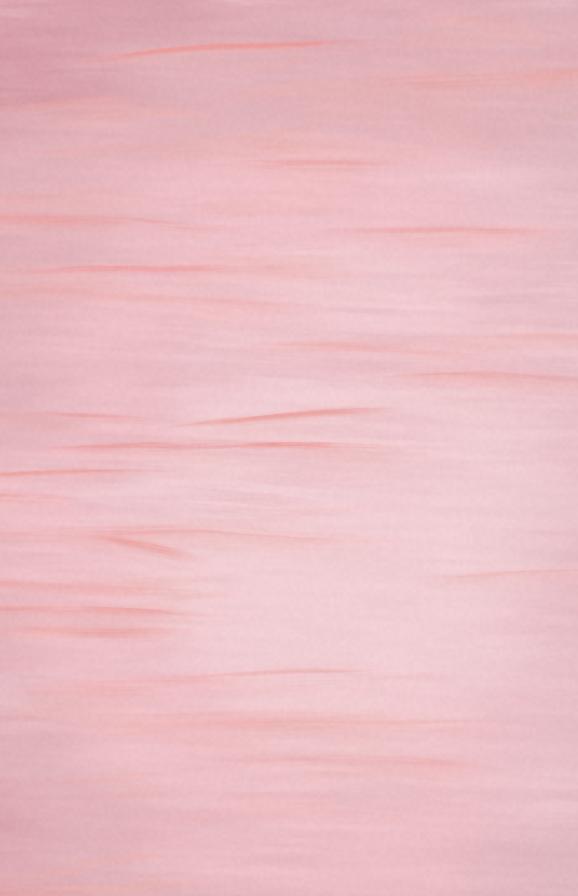
This texture is drawn by a Shadertoy shader. Its source:

```glsl
const vec3 PALE_PINK = vec3(0.945, 0.808, 0.828);
const vec3 ROSE = vec3(0.935, 0.755, 0.785);
const vec3 DUSTY_ROSE = vec3(0.882, 0.700, 0.732);
const vec3 DEEP_ROSE = vec3(0.840, 0.610, 0.650);
const vec3 MAUVE = vec3(0.875, 0.735, 0.765);
const vec3 CORAL = vec3(0.920, 0.580, 0.580);
const vec3 PEACH = vec3(0.930, 0.690, 0.660);
const int STROKES = 32;

float hash(vec2 p) {
    vec3 q = fract(vec3(p.xyx) * 0.1031);
    q += dot(q, q.yzx + 33.33);
    return fract((q.x + q.y) * q.z);
}

float noise(vec2 p) {
    vec2 cell = floor(p);
    vec2 f = fract(p);
    f = f * f * (3.0 - 2.0 * f);
    float low = mix(hash(cell), hash(cell + vec2(1, 0)), f.x);
    float high = mix(hash(cell + vec2(0, 1)), hash(cell + vec2(1, 1)), f.x);
    return mix(low, high, f.y);
}

float fbm(vec2 p) {
    float sum = 0.0;
    float gain = 0.533;
    for (int i = 0; i < 4; i++) {
        sum += gain * noise(p);
        p = p * 2.03 + 17.7;
        gain *= 0.5;
    }
    return sum;
}

// Tapered, bent brush mark with a crisp upper edge and a soft lower one
float brushStroke(vec2 p, vec2 centre, float halfLength, float width,
                  float slope, float bend, float seed) {
    float t = (p.x - centre.x) / halfLength;
    float wobble = 0.006 * (noise(vec2(p.x * 9.0, seed)) - 0.5);
    float y = p.y - centre.y - slope * t + bend * t * t - wobble;
    float w = width * (0.4 + 0.6 * max(0.0, 1.0 - t * t));
    w *= y > 0.0 ? 0.65 : 1.35;
    float body = exp(-y * y / (w * w));
    float ends = 1.0 - smoothstep(0.25, 1.0, abs(t));
    float bristles = fbm(vec2(p.x * 12.0 + seed, y * 230.0 + seed));
    return body * ends * (0.15 + 1.25 * smoothstep(0.22, 0.72, bristles));
}

// Pink ground: pale in the middle, dusky towards the borders
vec3 washColor(vec2 uv, vec2 p) {
    float cloud = fbm(p * vec2(2.6, 5.0) + 3.0) - 0.5;
    float streak = fbm(vec2(p.x * 2.5, (p.y + 0.05 * p.x) * 26.0) + 40.0) - 0.5;
    float d = length((uv - vec2(0.62, 0.43)) * vec2(0.82, 1.15));
    float shade = smoothstep(0.08, 0.86, d) + 0.34 * cloud + 0.38 * streak;
    vec3 color = mix(PALE_PINK, ROSE, smoothstep(0.06, 0.34, shade));
    color = mix(color, DUSTY_ROSE, smoothstep(0.44, 0.74, shade));
    color = mix(color, DEEP_ROSE, smoothstep(0.78, 1.10, shade));
    float rightEdge = smoothstep(0.70, 1.15, uv.x + 0.2 * cloud);
    return mix(color, MAUVE, 0.5 * rightEdge);
}

// Dry-brushed hairs gathered in patches; seed picks the layer
float dryBrush(vec2 p, float tilt, float seed) {
    float patches = smoothstep(0.46, 0.70, fbm(p * vec2(2.8, 9.0) + seed));
    float sag = tilt * p.x + 0.012 * noise(p * vec2(5.0, 7.0) + seed);
    float hairs = fbm(vec2(p.x * 7.0, (p.y + sag) * 95.0) + seed);
    return patches * smoothstep(0.38, 0.66, hairs);
}

void mainImage(out vec4 fragColor, in vec2 fragCoord) {
    vec2 uv = fragCoord / iResolution.xy;
    vec2 p = fragCoord / iResolution.y;
    float aspect = iResolution.x / iResolution.y;
    vec3 color = washColor(uv, p);

    // Feathered layers of peach, dusty and pale paint
    float leftBias = 1.0 - 0.7 * smoothstep(0.35, 0.9, uv.x);
    color = mix(color, PEACH, 0.52 * leftBias * dryBrush(p, -0.04, 71.0));
    color = mix(color, DUSTY_ROSE, 0.34 * dryBrush(p, 0.06, 23.0));
    color = mix(color, PALE_PINK, 0.42 * dryBrush(p, 0.03, 118.0));

    // Scattered strokes: many faint, a few strong
    for (int i = 0; i < STROKES; i++) {
        float id = float(i);
        float row = (id + hash(vec2(id, 1.3))) / float(STROKES);
        float side = pow(hash(vec2(id, 2.7)), 1.5);
        vec2 centre = vec2(side * aspect, mix(0.14, 0.99, row));
        float halfLength = mix(0.08, 0.34, hash(vec2(id, 3.1)));
        float width = mix(0.0025, 0.0080, hash(vec2(id, 4.9)));
        float slope = 0.028 * (hash(vec2(id, 5.3)) - 0.5);
        float bend = 0.014 * (hash(vec2(id, 6.1)) - 0.3);
        float strength = mix(0.20, 0.90, pow(hash(vec2(id, 7.7)), 2.0));
        float paint = brushStroke(p, centre, halfLength, width, slope, bend, id * 5.7);
        float halo = brushStroke(p, centre - vec2(0.0, 0.006), halfLength,
                                 width * 2.8, slope, bend, id * 3.1);
        vec3 pigment = mix(PEACH, CORAL, 0.25 + 0.75 * hash(vec2(id, 8.9)));
        color = mix(color, mix(ROSE, PEACH, 0.6), 0.30 * halo);
        color = mix(color, pigment, clamp(strength * paint, 0.0, 0.9));
    }

    // Fine bristle lines and paper grain
    color += 0.016 * (noise(vec2(p.x * 16.0, (p.y + 0.03 * p.x) * 170.0)) - 0.5);
    color += 0.018 * (noise(p * 270.0) - 0.5);
    fragColor = vec4(clamp(color, 0.0, 1.0), 1.0);
}
```
